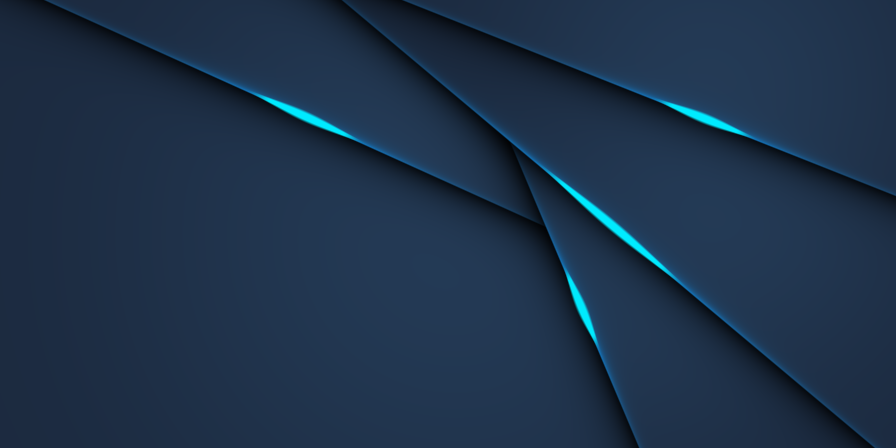
A Shadertoy shader for this background:

```glsl
// Overlapping dark blue panels with soft shadows and glowing cyan edges.

// Panel fill: a soft radial gradient around a lighter centre.
vec3 panelFill(vec2 p, vec2 center, float radius) {
    float t = smoothstep(0.0, 1.0, length(p - center) / radius);
    return mix(vec3(0.140, 0.228, 0.335), vec3(0.108, 0.166, 0.250), t);
}

// Lays a panel over the colour below, on the upper right side of line a-b.
// The glow is centred at distance glowAt along the line.
vec3 addPanel(vec3 below, vec2 p, vec2 a, vec2 b, float glowAt, float glowLength,
              vec2 lightCenter, float lightRadius) {
    vec2 along = normalize(b - a);
    vec2 normal = vec2(-along.y, along.x);
    float depth = dot(p - a, normal);
    float s = dot(p - a, along) - glowAt;
    float pixel = 1.0 / iResolution.y;

    // Shadow cast on everything beneath
    float outside = max(-depth, 0.0);
    below *= 1.0 - 0.85 * exp(-outside / 0.034);

    // Fill with a thin blue rim and a wider halo near the glow
    float inside = max(depth, 0.0);
    float bell = exp(-pow(s / (glowLength * 1.7), 2.0));
    vec3 fill = panelFill(p, lightCenter, lightRadius);
    float rim = (0.35 + 0.6 * bell) * exp(-inside / 0.006);
    float halo = 0.4 * bell * exp(-inside / 0.018);
    fill = mix(fill, vec3(0.07, 0.48, 0.78), clamp(rim + halo, 0.0, 1.0));
    vec3 color = mix(below, fill, smoothstep(-pixel, pixel, depth));

    // Bright core tapering to both ends
    float taper = exp(-pow(s / (glowLength * 0.65), 2.0));
    float halfWidth = 0.0115 * taper;
    float core = 1.0 - smoothstep(halfWidth * 0.5, halfWidth + pixel, abs(depth - 0.003));
    return mix(color, vec3(0.0, 0.92, 1.0), core * smoothstep(0.08, 0.45, taper));
}

void mainImage(out vec4 fragColor, in vec2 fragCoord) {
    // Height spans 0 to 1, width 0 to 2
    vec2 p = fragCoord / iResolution.xy * vec2(2.0, 1.0);

    vec3 color = panelFill(p, vec2(1.02, 0.48), 1.15);

    // Panels from back to front
    color = addPanel(color, p, vec2(0.099, 1.0), vec2(1.211, 0.497),
                     0.640, 0.15, vec2(0.95, 0.68), 0.90);
    color = addPanel(color, p, vec2(1.138, 0.685), vec2(1.427, 0.0),
                     0.405, 0.11, vec2(1.40, 0.45), 0.80);
    color = addPanel(color, p, vec2(0.763, 1.0), vec2(1.953, 0.0),
                     0.785, 0.23, vec2(1.60, 0.55), 0.75);
    color = addPanel(color, p, vec2(0.898, 1.0), vec2(2.0, 0.5625),
                     0.725, 0.13, vec2(1.58, 0.80), 0.75);

    fragColor = vec4(color, 1.0);
}
```
